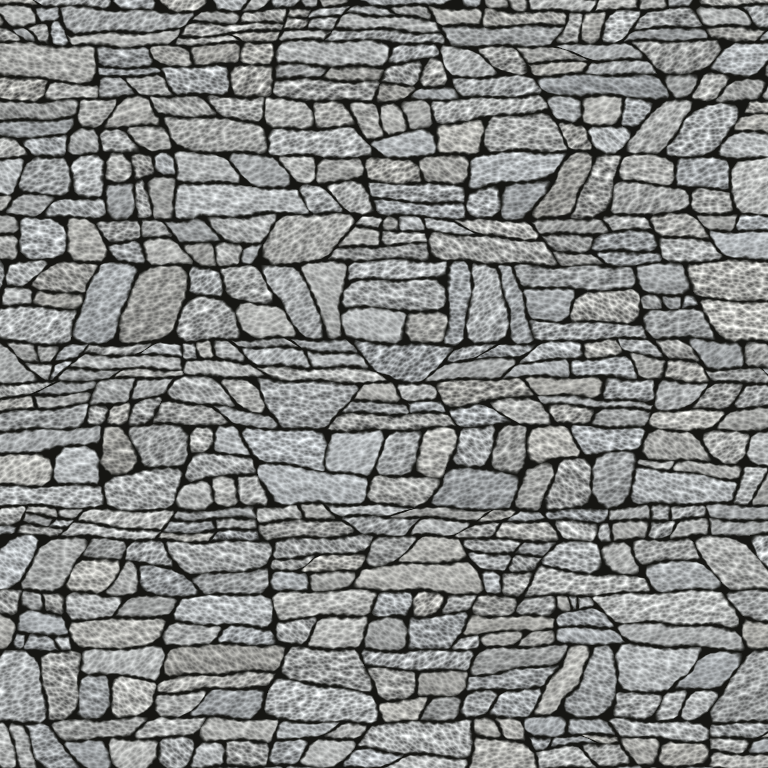
Give the GLSL for this texture, as a WebGL 1 fragment shader.

```glsl
precision highp float;
// Dry stone wall: wavy courses are cut into blocks, blocks into layers and
// layers into stones. Each stone is a box with uneven rounded corners, dark
// joints around it and a chiselled face made of cellular noise.

uniform vec2 u_resolution;

#define COURSES 14.0      // main courses over the canvas height
#define BLOCKS 8.5        // blocks over the canvas width
#define JITTER 0.55       // unevenness of the cuts
#define LEAN 0.5          // slant of the cuts
#define JOINT 0.0042      // width of the dark falloff at a stone's edge
#define ROUGHNESS 0.0035  // raggedness of the edges
#define FACE_TONE 0.665   // mean brightness of the stones
#define TONE_SPREAD 0.13  // brightness range between stones
#define RELIEF 0.24       // contrast of the coarse facets
#define GRAIN 0.46        // contrast of the fine grain

const vec3 JOINT_COLOR = vec3(0.085, 0.087, 0.075);
const vec3 WARM_GREY = vec3(1.0, 1.0, 0.975);
const vec3 COOL_GREY = vec3(0.97, 0.995, 1.01);
const float ENDLESS = 10000.0;

float hash(vec2 p) {
  return fract(sin(dot(p, vec2(127.1, 311.7))) * 43758.5453);
}

// Distance to the nearest scattered point
float cellular(vec2 p) {
  vec2 cell = floor(p);
  float nearest = 4.0;
  for (int j = -1; j <= 1; j++) {
    for (int i = -1; i <= 1; i++) {
      vec2 c = cell + vec2(float(i), float(j));
      vec2 toPoint = c + vec2(hash(c), hash(c + 37.3)) - p;
      nearest = min(nearest, dot(toPoint, toPoint));
    }
  }
  return sqrt(nearest);
}

// Position of cut i; the outer cuts 0 and count stay in place
float cut(float i, float across, float seed, float count) {
  float inner = step(0.5, i) * step(i, count - 0.5);
  float shift = JITTER * (hash(vec2(i, seed)) - 0.5);
  float slant = LEAN * across * (hash(vec2(i, seed + 0.5)) - 0.5) * 2.0;
  return i + inner * (shift + slant);
}

// Low cut, high cut and index of the span that holds x
vec3 span(float x, float across, float seed, float count) {
  float i = clamp(floor(x), 0.0, count - 1.0);
  if (x < cut(i, across, seed, count)) i -= 1.0;
  else if (x > cut(i + 1.0, across, seed, count)) i += 1.0;
  i = clamp(i, 0.0, count - 1.0);
  return vec3(cut(i, across, seed, count), cut(i + 1.0, across, seed, count), i);
}

float within(float x, vec3 s) {
  return (x - s.x) / (s.y - s.x);
}

// Layered sines that bend the joints
vec2 bend(vec2 p) {
  vec2 slow = sin(p.yx * vec2(31.0, 13.0) + 2.0 * sin(p * 17.0));
  vec2 quick = sin(p.yx * vec2(83.0, 71.0) + 3.0 * sin(p * 41.0 + 1.3));
  return 0.0042 * slow + 0.0016 * quick;
}

// Signed distance to a rounded box, positive inside
float stoneDepth(vec2 q, vec2 size, float radius) {
  vec2 a = abs(q) - 0.5 * size + radius;
  return radius - length(max(a, 0.0)) - min(max(a.x, a.y), 0.0);
}

void main() {
  vec2 uv = gl_FragCoord.xy / u_resolution.y;
  vec2 p = uv + bend(uv);

  // Course and block
  float y = p.y * COURSES + 8.0;
  vec3 course = span(y, 0.0, 1.0, ENDLESS);
  float v = within(y, course);
  float x = p.x * BLOCKS + 8.0;
  vec3 block = span(x, v - 0.5, course.z * 7.0 + 3.0, ENDLESS);
  float u = within(x, block);
  vec2 blockSize = vec2((block.y - block.x) / BLOCKS, (course.y - course.x) / COURSES);

  // Layers of the block, stones of the layer
  float blockSeed = block.z * 3.7 + course.z * 11.3;
  float pick = hash(vec2(blockSeed, 5.0));
  float layers = 1.0 + step(0.17, pick) + step(0.74, pick);
  vec3 layer = span(v * layers, u - 0.5, blockSeed, layers);
  float lv = within(v * layers, layer);
  float layerSeed = blockSeed + layer.z * 17.9 + 0.3;
  float share = hash(vec2(layerSeed, 9.0));
  float stones = 1.0 + step(0.38, share) + step(0.9, share);
  vec3 stone = span(u * stones, lv - 0.5, layerSeed, stones);
  vec2 local = vec2(within(u * stones, stone), lv);
  vec2 size = blockSize * vec2(stone.y - stone.x, layer.y - layer.x) / vec2(stones, layers);

  // Outline with a different radius at each corner
  vec2 id = vec2(layerSeed, stone.z + 21.0);
  vec2 q = (local - 0.5) * size;
  float corner = hash(id + sign(q) * vec2(1.7, 2.3));
  float radius = min(size.x, size.y) * mix(0.12, 0.48, corner);
  float depth = stoneDepth(q, size, radius);
  depth += ROUGHNESS * (cellular(uv * 95.0) - 0.45);

  // Chiselled face, lit from above, grained along its own direction
  float angle = (hash(id + 4.1) - 0.5) * 1.3;
  vec2 along = mat2(cos(angle), -sin(angle), sin(angle), cos(angle)) * uv;
  vec2 facet = along * vec2(48.0, 88.0) + 9.0 * hash(id);
  float relief = cellular(facet) - cellular(facet + vec2(-0.25, 0.45));
  float grain = cellular(along * vec2(125.0, 205.0)) - 0.45;
  float coarse = mix(0.6, 1.25, hash(id + 6.7));
  float tone = FACE_TONE + TONE_SPREAD * (hash(id + 8.9) - 0.5) + 0.09 * (lv - 0.5);
  tone += coarse * (RELIEF * relief + GRAIN * grain);

  vec3 face = tone * mix(WARM_GREY, COOL_GREY, hash(id + 2.6));
  vec3 color = mix(JOINT_COLOR, face, smoothstep(0.0, JOINT, depth));
  gl_FragColor = vec4(clamp(color, 0.0, 1.0), 1.0);
}
```
